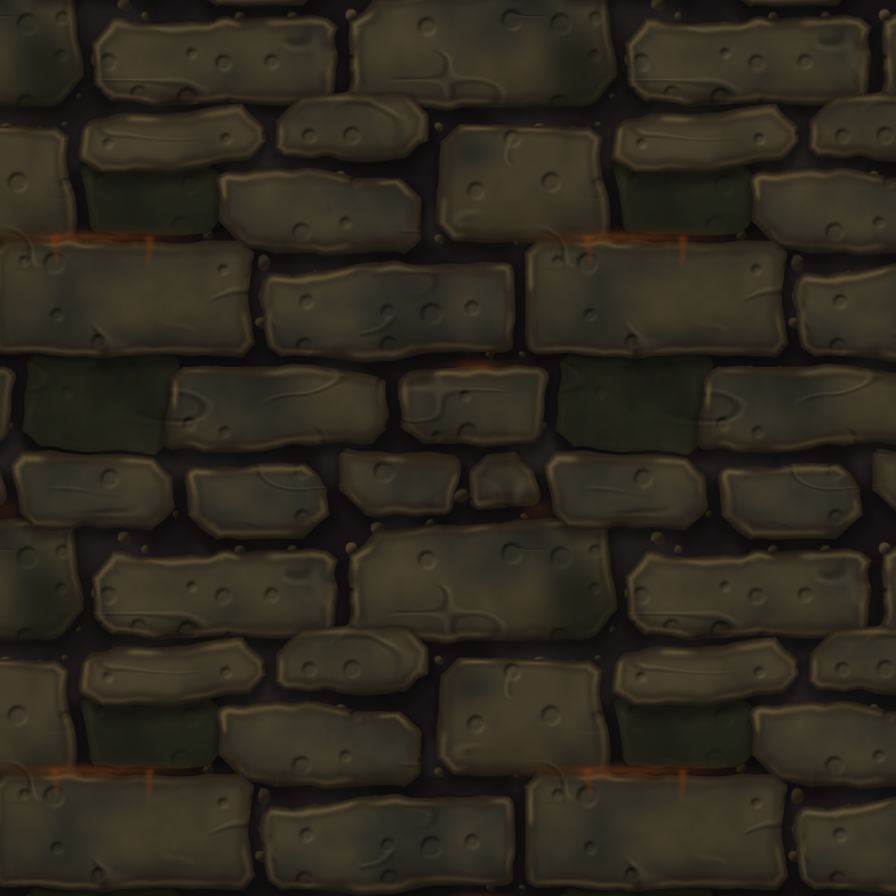
This texture is drawn by a WebGL 1 fragment shader. Its source:

```glsl
precision highp float;
uniform vec2 u_resolution;

const float REPEATS = 1.68;
const float HALF_GAP = .011;
const float CORNER = .022;
const float RIM_INSET = .011;
const float RIM_WIDTH = .0055;
const float PIT_GRID = 13.;
const float PEBBLE_GRID = 19.;
const vec3 MORTAR = vec3(.085, .067, .07);
const vec3 MORTAR_LIGHT = vec3(.135, .115, .115);
const vec3 STONE_SHADE = vec3(.15, .125, .09);
const vec3 STONE_GREY = vec3(.185, .177, .142);
const vec3 STONE_WARM = vec3(.24, .212, .15);
const vec3 RIM_LIGHT = vec3(.39, .33, .21);
const vec3 MOSS = vec3(.115, .12, .08);
const vec3 RUST = vec3(.43, .21, .075);

struct Surface { float brush; float relief; float wear; };

float hash(vec2 p) {
  vec3 a = fract(p.xyx * .1031);
  a += dot(a, a.yzx + 33.33);
  return fract((a.x + a.y) * a.z);
}

// Value noise that wraps over the unit tile
float noise(vec2 q, vec2 cells) {
  vec2 p = q * cells, f = fract(p);
  f = f * f * (3. - 2. * f);
  vec2 a = mod(floor(p), cells), b = mod(a + 1., cells);
  return mix(mix(hash(a), hash(vec2(b.x, a.y)), f.x),
             mix(hash(vec2(a.x, b.y)), hash(b), f.x), f.y);
}

float fbm(vec2 q, vec2 cells) {
  float sum = 0., weight = .53;
  for (int i = 0; i < 4; i++) {
    sum += weight * noise(q, cells);
    cells *= 2.;
    weight *= .5;
  }
  return sum;
}

vec2 wrap(vec2 v) { return fract(v + .5) - .5; }

float spot(vec2 q, vec2 center, vec2 size) {
  vec2 v = wrap(q - center) / size;
  return exp(-dot(v, v));
}

// Jittered dot per cell: offset in xy, radius in z (0 when absent)
vec3 scatter(vec2 q, float grid) {
  vec2 cell = mod(floor(q * grid), grid);
  vec2 center = .3 + .4 * vec2(hash(cell + 3.7), hash(cell + 19.3));
  float radius = mix(.09, .24, hash(cell + 41.1));
  return vec3(fract(q * grid) - center, radius * step(hash(cell + 67.9), .34));
}

// Pits and chipped strokes, lit from the upper left
float carving(vec2 q) {
  vec3 pit = scatter(q, PIT_GRID);
  float r = length(pit.xy), bend = (r - pit.z) / .055;
  float ring = exp(-bend * bend) * step(.01, pit.z);
  float slope = dot(pit.xy, vec2(.5, .85)) / max(r, .01);
  float stroke = noise(q, vec2(9, 17)) - .55;
  float chip = smoothstep(.05, 0., abs(stroke)) - smoothstep(.06, 0., abs(stroke + .07));
  return ring * (slope - .25) + .55 * chip * smoothstep(.5, .75, noise(q + .37, vec2(14, 12)));
}

float stoneDistance(vec2 p, vec2 halfSize, float id) {
  vec2 e = abs(p) - halfSize + CORNER;
  float d = length(max(e, 0.)) + min(max(e.x, e.y), 0.) - CORNER;
  float cut = .05 * hash(vec2(id, dot(step(0., p), vec2(1, 2))));
  return max(d, (e.x + e.y - 2. * CORNER + cut) * .7071);
}

// A run of stones between successive joints; the tilt turns the first
void course(inout vec3 color, vec2 q, Surface s, float seed, float count, float recess,
            float tilt, vec4 joints, vec4 tops, vec4 bottoms) {
  float aa = REPEATS / u_resolution.y;
  for (int i = 0; i < 4; i++) {
    if (float(i) >= count) break;
    float id = seed * 7. + float(i);
    vec2 low = vec2(joints.x + HALF_GAP, tops[i]), high = vec2(joints.y - HALF_GAP, bottoms[i]);
    vec2 size = .5 * (high - low), p = wrap(q - .5 * (low + high));
    p.y += p.x * (i == 0 ? tilt : .08 * hash(vec2(id, 8.1)) - .04);
    float d = stoneDistance(p, size, id);
    color *= mix(.6, 1., smoothstep(-.01, .024, stoneDistance(p - vec2(.004, .014), size, id)));

    float warmth = .55 * hash(vec2(id, 5.3)) + 2. * (s.brush - .42);
    vec3 stone = mix(STONE_GREY, STONE_WARM, clamp(warmth, 0., 1.)) * (.78 + .44 * s.brush);
    stone = mix(STONE_SHADE, stone, smoothstep(0., .035, -d));
    stone *= 1. - .24 * smoothstep(.1, 1., p.y / size.y);
    stone = mix(stone, MOSS * (.65 + .7 * s.brush), recess);
    stone *= 1. + .38 * s.relief * (1. - .6 * recess);
    float facing = .65 - dot(p / size, vec2(.12, .23)), inset = (d + RIM_INSET) / RIM_WIDTH;
    stone = mix(stone, RIM_LIGHT, exp(-inset * inset) * facing * s.wear * (1. - recess));
    color = mix(color, stone, smoothstep(aa, -aa, d));
    joints = vec4(joints.yzw, joints.x + 1.);
  }
}

void main() {
  vec2 uv = gl_FragCoord.xy / u_resolution.y;
  vec2 q = fract(vec2(uv.x, 1. - uv.y) * REPEATS);
  Surface s = Surface(fbm(q, vec2(8, 7)), carving(q),
                      .12 + .75 * smoothstep(.25, .8, noise(q, vec2(19, 23))));
  vec2 w = q + .024 * (vec2(noise(q, vec2(7)), noise(q + .43, vec2(8))) - .5)
             + .009 * (vec2(noise(q, vec2(27)), noise(q + .29, vec2(31))) - .5);

  // Mortar with loose pebbles
  vec3 color = mix(MORTAR, MORTAR_LIGHT, smoothstep(.45, .8, s.brush));
  vec3 pebble = scatter(w, PEBBLE_GRID);
  vec3 grit = mix(STONE_SHADE, RIM_LIGHT, .6 * smoothstep(.1, -.2, pebble.x + pebble.y));
  color = mix(color, grit, smoothstep(.04, -.04, length(pebble.xy) - pebble.z) * step(.01, pebble.z));

  // Sunken stones, then the courses from top to bottom
  course(color, w, s, 1., 1., .85, 0., vec4(.15, .44, 0, 0), vec4(.3), vec4(.44));
  course(color, w, s, 2., 1., .85, 0., vec4(.035, .34, 0, 0), vec4(.67), vec4(.85));
  course(color, w, s, 3., 2., 0., .03, vec4(.162, .643, 1.162, 0), vec4(.036, -.02, 0, 0), vec4(.194));
  course(color, w, s, 4., 3., 0., .12, vec4(.15, .514, .812, 1.15),
         vec4(.21, .172, .228, 0), vec4(.315, .302, .457, 0));
  course(color, w, s, 5., 1., 0., -.04, vec4(.4, .802, 0, 0), vec4(.328), vec4(.477));
  course(color, w, s, 6., 2., 0., -.02, vec4(-.026, .486, .974, 0), vec4(.453, .5, 0, 0), vec4(.67));
  course(color, w, s, 7., 2., 0., 0., vec4(.3, .744, 1.032, 0), vec4(.694), vec4(.842));
  course(color, w, s, 8., 4., 0., 0., vec4(.022, .346, .63, .866),
         vec4(.857, .872, .856, .854), vec4(.995, 1.014, .962, .95));

  // Damp shade, rust stains and drips
  color = mix(color, MOSS * .75, .65 * spot(q, vec2(.08, .13), vec2(.07, .09)));
  float rust = .75 * spot(q, vec2(.18, .445), vec2(.13, .011))
             + .5 * spot(q, vec2(.9, .685), vec2(.05, .01))
             + .5 * spot(q, vec2(.005, .957), vec2(.022, .018));
  float along = (q.y - .44) / .08, width = .017 * (1. - clamp(along, 0., .95));
  for (int i = 0; i < 2; i++) {
    float across = abs(w.x - .1 - .175 * float(i));
    rust += .6 * smoothstep(width, 0., across) * smoothstep(-.05, .1, along) * smoothstep(1., .3, along);
  }
  color = mix(color, RUST, clamp(rust * (.3 + s.brush), 0., .8));
  gl_FragColor = vec4(color, 1.);
}
```
